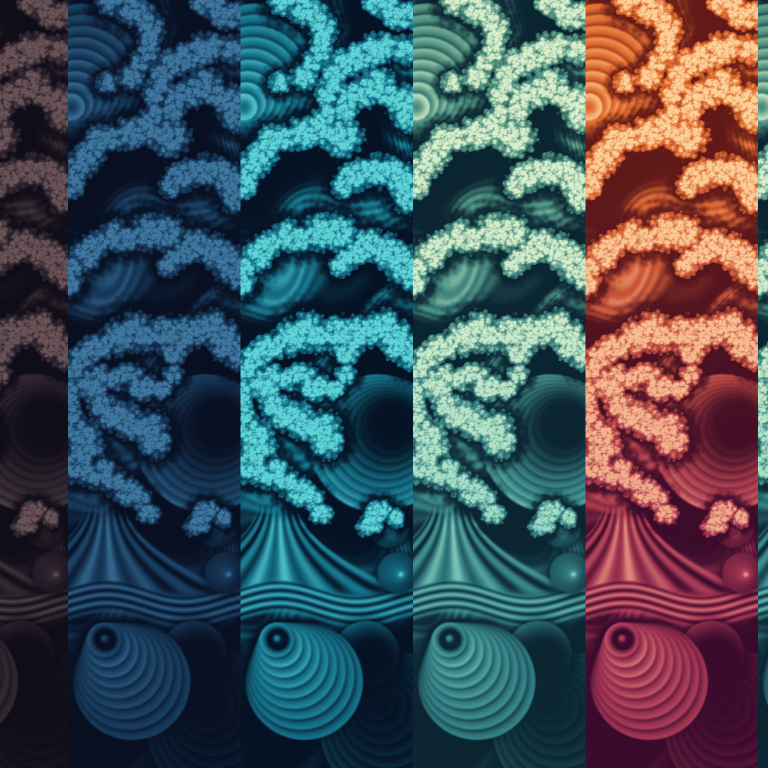
This pattern is drawn by a three.js fragment shader. Its source:

```glsl
// Vertical strips repeat one sculpted relief of waves, coral chains and shells.
// Each strip has its own palette; layered sines make the strands, cellular
// noise the coral, and nested discs the shells and curls.
#define STRIP_WIDTH 0.2246
#define STRIP_START 0.0885
#define SOFT 0.010
#define STRAND_FREQ 34.0
#define FOLD_FREQ 2.7
#define FLORET_FREQ 26.0
#define CLUMPS 9
#define SHELLS 9

varying vec2 vUv;

vec2 hash2(vec2 p) {
  return fract(sin(vec2(dot(p, vec2(127.1, 311.7)), dot(p, vec2(269.5, 183.3)))) * 4375.85);
}

// Distance to the nearest scattered cell point.
float cellular(vec2 p) {
  vec2 cell = floor(p), f = fract(p);
  float nearest = 1.0;
  for (int y = -1; y <= 1; y++)
    for (int x = -1; x <= 1; x++) {
      vec2 o = vec2(float(x), float(y));
      nearest = min(nearest, length(o + hash2(cell + o) - f));
    }
  return nearest;
}

// Smooth wave folds lined with fine strands.
float waveFolds(vec2 p) {
  vec2 w = p * 2.1;
  for (int i = 1; i <= 4; i++) {
    float k = float(i);
    w += 0.6 / k * sin(1.3 * k * w.yx + vec2(1.7, 4.1) * k);
  }
  float field = w.y + 0.6 * w.x;
  float fold = 0.5 + 0.5 * sin(field * FOLD_FREQ);
  float strand = 0.5 + 0.5 * sin(field * STRAND_FREQ);
  return 0.04 + fold * fold * (0.36 + 0.24 * strand);
}

// Stacked discs sliding from an outer to an inner one, with lit rims.
void shells(vec2 p, vec2 outer, float rOuter, vec2 inner, float rInner,
            float lumOuter, float lumInner, inout float tone) {
  for (int i = 0; i < SHELLS; i++) {
    float t = float(i) / float(SHELLS - 1);
    float d = length(p - mix(outer, inner, t)) - mix(rOuter, rInner, t);
    float rim = 0.45 + 0.55 * smoothstep(-0.09, 0.0, d);
    tone *= 1.0 - 0.45 * exp(-max(d, 0.0) * 45.0);
    tone = mix(tone, mix(lumOuter, lumInner, t) * rim, 1.0 - smoothstep(-SOFT, SOFT, d));
  }
}

// Round clumps strung along a quadratic curve; keeps the greatest height.
void chain(vec2 p, vec2 a, vec2 b, vec2 c, float rStart, float rEnd, inout float height) {
  for (int i = 0; i < CLUMPS; i++) {
    float t = float(i) / float(CLUMPS - 1);
    vec2 jitter = hash2(a * 9.0 + t);
    vec2 centre = mix(mix(a, b, t), mix(b, c, t), t) + 0.06 * (jitter - 0.5);
    float r = mix(rStart, rEnd, t) * (0.85 + 0.35 * jitter.x);
    height = max(height, 1.0 - length(p - centre) / r);
  }
}

float coralHeight(vec2 p) {
  float h = -3.0;
  for (int i = 0; i < 4; i++) {
    vec2 left = vec2(0.0, 0.59 * float(i)), right = vec2(0.0, 0.46 * float(i));
    if (i < 3) chain(p, left + vec2(0.0, 1.07), left + vec2(0.12, 0.70), left + vec2(0.56, 0.78), 0.075, 0.105, h);
    chain(p, right + vec2(0.6, 0.64), right + vec2(0.76, 0.36), right + vec2(0.98, 0.68), 0.075, 0.10, h);
  }
  // Hanging crest, top fringe, S-shaped curl and trailing ends.
  chain(p, vec2(0.25, -0.02), vec2(0.75, 0.2), vec2(0.24, 0.5), 0.09, 0.07, h);
  chain(p, vec2(0.98, 0.27), vec2(0.45, 0.32), vec2(0.52, 0.62), 0.10, 0.07, h);
  chain(p, vec2(0.78, 0.0), vec2(0.9, 0.1), vec2(1.02, 0.08), 0.08, 0.07, h);
  chain(p, vec2(0.62, 2.15), vec2(0.5, 2.38), vec2(0.36, 2.18), 0.055, 0.07, h);
  chain(p, vec2(0.36, 2.18), vec2(-0.02, 2.15), vec2(0.24, 2.40), 0.07, 0.08, h);
  chain(p, vec2(0.24, 2.40), vec2(0.4, 2.42), vec2(0.54, 2.58), 0.085, 0.10, h);
  chain(p, vec2(0.0, 2.25), vec2(0.0, 2.5), vec2(0.12, 2.62), 0.06, 0.09, h);
  chain(p, vec2(0.02, 2.68), vec2(0.3, 2.75), vec2(0.48, 2.97), 0.09, 0.075, h);
  chain(p, vec2(0.74, 3.06), vec2(0.74, 2.94), vec2(0.88, 2.98), 0.06, 0.05, h);
  return h;
}

// Brightness of the relief; p is in strip widths, measured down from the top.
float relief(vec2 p) {
  float tone = waveFolds(p) * (1.0 - 0.75 * smoothstep(3.5, 3.9, p.y));
  shells(p, vec2(0.1, 0.42), 0.40, vec2(0.02, 0.62), 0.08, 0.55, 0.8, tone);
  shells(p, vec2(0.8, 2.57), 0.40, vec2(0.88, 2.46), 0.13, 0.75, 0.06, tone);
  // Fanning skirt of strands above a rippled shelf.
  float drop = max(p.y - 2.9, 0.0) / 0.55;
  float fan = (p.x - 0.22) / (0.12 + 0.75 * drop * drop);
  float skirt = smoothstep(2.9, 3.05, p.y) * (1.0 - smoothstep(0.85, 1.0, abs(fan)));
  tone = mix(tone, 0.42 + 0.2 * sin(fan * 24.0) + 0.14 * cos(fan * 5.0), skirt * (1.0 - smoothstep(3.4, 3.47, p.y)));
  float shelf = p.y + 0.045 * sin(p.x * 7.0);
  float shelfMask = smoothstep(3.4, 3.43, shelf) * (1.0 - smoothstep(3.55, 3.62, shelf));
  tone = mix(tone, 0.42 + 0.25 * sin(shelf * 130.0), shelfMask);
  // Lower curls, eye and side spirals.
  shells(p, vec2(0.9, 4.22), 0.44, vec2(0.78, 4.05), 0.06, 0.24, 0.08, tone);
  shells(p, vec2(0.73, 3.79), 0.19, vec2(0.76, 3.83), 0.12, 0.72, 0.05, tone);
  shells(p, vec2(0.37, 3.95), 0.34, vec2(0.21, 3.71), 0.10, 0.48, 0.76, tone);
  shells(p, vec2(0.22, 3.71), 0.05, vec2(0.21, 3.70), 0.015, 0.15, 0.5, tone);
  for (int i = 0; i < 2; i++) {
    vec2 centre = vec2(0.86 + 0.05 * float(i), 3.06 + 0.26 * float(i));
    shells(p, centre, 0.115, centre + vec2(0.02, 0.01), 0.015, 0.6, 0.8, tone);
  }
  // Coral with its cast shadow, florets and speckle.
  float floret = cellular(p * FLORET_FREQ), speck = cellular(p * FLORET_FREQ * 2.3);
  float height = coralHeight(p) + 0.22 - 0.42 * floret;
  tone *= 1.0 - 0.8 * smoothstep(-1.1, 0.0, height);
  float coral = (0.36 + 0.72 * smoothstep(0.0, 0.6, height)) * (1.12 - 0.4 * floret - 0.45 * speck);
  return mix(tone, coral, smoothstep(-0.06, 0.06, height));
}

vec3 stripColour(float id, float y, float tone) {
  float low = smoothstep(0.5, 3.6, y);
  vec3 shade = vec3(0.02, 0.07, 0.14), body = vec3(0.08, 0.44, 0.53), light = vec3(0.38, 0.84, 0.85);
  if (id < -0.5) { shade = vec3(0.06, 0.05, 0.09); body = vec3(0.19, 0.15, 0.19); light = vec3(0.42, 0.33, 0.34); }
  else if (id < 0.5) { shade = vec3(0.03, 0.06, 0.13); body = vec3(0.09, 0.23, 0.36); light = vec3(0.25, 0.47, 0.63); }
  else if (id > 2.5 && id < 3.5) {
    shade = mix(vec3(0.38, 0.10, 0.09), vec3(0.22, 0.04, 0.17), low);
    body = mix(vec3(0.88, 0.42, 0.18), vec3(0.64, 0.21, 0.33), low);
    light = mix(vec3(0.99, 0.83, 0.61), vec3(0.95, 0.66, 0.54), low);
  } else if (id > 1.5) {
    shade = vec3(0.04, 0.14, 0.19);
    body = mix(vec3(0.31, 0.57, 0.50), vec3(0.20, 0.50, 0.52), low);
    light = mix(vec3(0.86, 0.94, 0.80), vec3(0.58, 0.86, 0.77), low * low);
  }
  return mix(mix(shade, body, smoothstep(0.02, 0.48, tone)), light, smoothstep(0.4, 0.95, tone));
}

void main() {
  vec3 colour = vec3(0.0);
  // Two offset samples soften the strip borders.
  for (int i = 0; i < 2; i++) {
    vec2 uv = vUv + (float(i) - 0.5) * vec2(0.001, 0.0005);
    float x = (uv.x - STRIP_START) / STRIP_WIDTH;
    vec2 p = vec2(fract(x), (1.0 - uv.y) / STRIP_WIDTH);
    colour += 0.5 * stripColour(floor(x), p.y, relief(p));
  }
  gl_FragColor = vec4(colour, 1.0);
}
```
